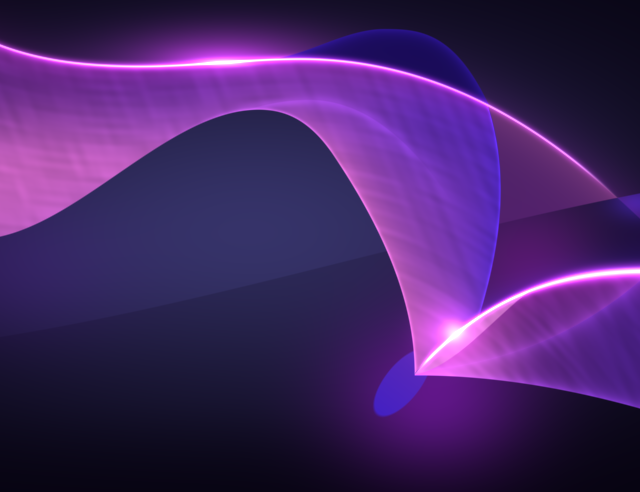
Reproduce this background procedurally as a WebGL 1 fragment shader.

```glsl
precision highp float;
uniform vec2 u_resolution;

#define NIGHT vec3(.025, .012, .065)
#define DUSK vec3(.21, .2, .41)
#define PLUM vec3(.38, .15, .5)
#define VIOLET vec3(.47, .21, .66)
#define BLUE vec3(.26, .13, .8)
#define PINK vec3(.86, .42, .78)
#define MAGENTA vec3(.85, .2, .9)
#define PALE vec3(1., .8, 1.)
#define LINE_WIDTH .0032
#define FIBRE .1

float hash(vec2 p) {
  vec3 q = fract(p.xyx * .1031);
  q += dot(q, q.yzx + 33.33);
  return fract((q.x + q.y) * q.z);
}

float noise(vec2 p) {
  vec2 i = floor(p), f = fract(p);
  f = f * f * (3. - 2. * f);
  return mix(mix(hash(i), hash(i + vec2(1, 0)), f.x),
             mix(hash(i + vec2(0, 1)), hash(i + 1.), f.x), f.y);
}

// Signed distance above a Hermite graph from a to b, straight beyond its ends
float arc(vec2 p, float ax, float ay, float sa, float bx, float by, float sb) {
  float w = bx - ax, h = by - ay, t = clamp((p.x - ax) / w, 0., 1.), u = 1. - t;
  float y = ay + h * t * t * (3. - 2. * t) + w * t * u * (sa * u - sb * t);
  float s = 6. * t * u * h / w + sa * u * (1. - 3. * t) + sb * t * (3. * t - 2.);
  return (p.y - y - s * (p.x - ax - t * w)) / sqrt(1. + s * s);
}

float cover(float d) { return smoothstep(-1., 1., d * u_resolution.y); }

float bell(float d, float w) { return exp(-d * d / (w * w)); }

// Soft fade on the positive side of an edge
float fade(float d, float w) { return exp(-max(d, 0.) / w); }

float spot(vec2 p, float x, float y, float w, float h) {
  return bell(p.x - x, w) * bell(p.y - y, h);
}

void main() {
  vec2 p = gl_FragCoord.xy / u_resolution * vec2(1.2995, 1);

  // Edges of the folded ribbon
  float top = p.x < .26 ? arc(p, 0., .908, -.38, .26, .865, -.02)
    : p.x < .6 ? arc(p, .26, .865, -.02, .6, .88, .01)
    : arc(p, .6, .88, .01, 1.254, .598, -.93);
  float low = p.x < .525 ? arc(p, 0., .519, .22, .525, .777, 0.)
    : arc(p, .525, .777, 0., .678, .683, -1.5);
  float lobe = p.x < .78 ? arc(p, .58, .885, .25, .78, .941, 0.)
    : arc(p, .78, .941, 0., .986, .8, -2.);
  float fold = p.x < .627 ? arc(p, .3, .68, .6, .627, .797, 0.)
    : arc(p, .627, .797, 0., .93, .57, -1.6);
  float inner = arc(p.yx, .241, .842, 0., .683, .678, -.67);
  float outer = arc(p.yx, .364, .975, .3, .8, .986, -.35);
  float band = arc(p, 0., .315, .16, 1.254, .598, .2);

  // Edges of the lower wing
  float ridge = arc(p, .847, .246, 1.1, 1.3, .449, .03);
  float hem = arc(p, .847, .237, 0., 1.302, .169, -.28);
  float vein = arc(p, .85, .245, .1, 1.3, .43, .85);
  float flap = arc(p, .847, .24, .2, 1.068, .403, .8);

  // Night haze and glows
  float haze = spot(p, .52, .53, .75, .38) * smoothstep(-.1, .2, p.y);
  vec3 col = mix(NIGHT, DUSK, haze * mix(.82, 1., cover(band)));
  col += vec3(.06, 0, .1) * spot(p, 0., .45, .25, .16);
  col = mix(col, vec3(.43, .09, .6), .85 * spot(p, .88, .2, .19, .16));
  col = mix(col, vec3(.38, .09, .46), .8 * spot(p, 1.07, .46, .17, .15));
  col = mix(col, vec3(.12, .05, .26), .7 * spot(p, 1.32, .5, .1, .09));
  col += BLUE * .45 * cover(-band) * spot(p, 1.3, .59, .06, .035);
  col += MAGENTA * cover(top) * (.42 * spot(p, .45, .88, .2, .065) + .13 * fade(top, .05));
  col += BLUE * .35 * cover(ridge) * fade(ridge, .025) * cover(inner);

  // Blue lobe behind the crest and sheet to its right
  vec3 veil = vec3(.09, .035, .36) + BLUE * .35 * fade(-lobe, .012);
  col = mix(col, veil, .85 * cover(top) * cover(-lobe));
  vec3 sheet = mix(PLUM * .85, PINK * .75, .6 * fade(-top, .05));
  col = mix(col, sheet, .85 * cover(-top) * cover(band) * cover(outer));

  // Blue drop under the knot
  vec2 q = mat2(.62, -.785, .785, .62) * (p - vec2(.817, .222)) / vec2(.082, .036);
  float drop = (1. - length(q)) * .036;
  col = mix(col, mix(BLUE, VIOLET, .25 + .25 * q.x), .9 * cover(drop));

  // Main ribbon with fine fibres
  float fibre = 1. + FIBRE * (noise(vec2(top * 90., p.x * 9.))
    + noise(vec2(p.x * 60. + p.y * 25., low * 14.)) - 1.);
  float left = smoothstep(.55, .1, p.x);
  vec3 silk = mix(VIOLET, PLUM, .8 * left);
  silk = mix(silk, BLUE, .75 * fade(-outer, .09));
  silk = mix(silk, BLUE, .85 * left * fade(low, .075));
  silk = mix(silk, BLUE * .85, .35 * spot(p, .88, .75, .14, .12));
  silk = mix(silk, PINK, .85 * fade(inner, .06) * smoothstep(.85, .65, p.y));
  silk = mix(silk, PINK, .45 * spot(p, .88, .31, .09, .12));
  silk = mix(silk, MAGENTA * .85, .55 * fade(-top, .028));
  silk += VIOLET * (.22 * bell(fold, .012) + .12 * cover(-fold) * fade(-fold, .06))
    * smoothstep(.28, .5, p.x) * smoothstep(.95, .75, p.x);
  float rim = max(low, inner);
  silk += PINK * .3 * bell(rim, .004) * smoothstep(.3, .6, p.x);
  silk += BLUE * .35 * bell(outer, .004);
  float ribbon = cover(rim) * cover(-top) * cover(-outer) * cover(ridge);
  col = mix(col, silk * fibre, .95 * ribbon);

  // Lower wing with its pale flap
  vec3 wing = mix(PINK * .9, PLUM, smoothstep(.88, 1.12, p.x));
  wing = mix(wing, BLUE * .7, .45 * smoothstep(1., 1.3, p.x) * cover(-vein));
  wing = mix(wing, MAGENTA * .8, .6 * fade(-ridge, .03));
  wing += VIOLET * (.35 * fade(abs(vein), .02) + .5 * fade(hem, .012));
  wing = mix(wing, vec3(.92, .56, .88), .7 * cover(flap));
  col = mix(col, wing * fibre, .95 * cover(-ridge) * cover(hem) * cover(inner));

  // Luminous crest and ridge
  float shine = (.55 + .6 * bell(p.x - .46, .4)) * smoothstep(1.27, 1.15, p.x);
  col += shine * (MAGENTA * .55 * bell(top, LINE_WIDTH * 2.5)
    + PALE * .8 * bell(top, LINE_WIDTH * .75));
  float width = LINE_WIDTH * mix(.9, 1.9, smoothstep(1., 1.25, p.x));
  col += smoothstep(.845, .88, p.x)
    * (MAGENTA * .7 * bell(ridge, width * 2.4) + PALE * bell(ridge, width));

  // Hot spots
  col += PALE * (.75 * spot(p, .454, .873, .045, .007) + .65 * spot(p, .922, .324, .022, .02));
  col += MAGENTA * (.35 * spot(p, .454, .875, .1, .025) + .4 * spot(p, .915, .325, .06, .055));
  gl_FragColor = vec4(col, 1);
}
```
